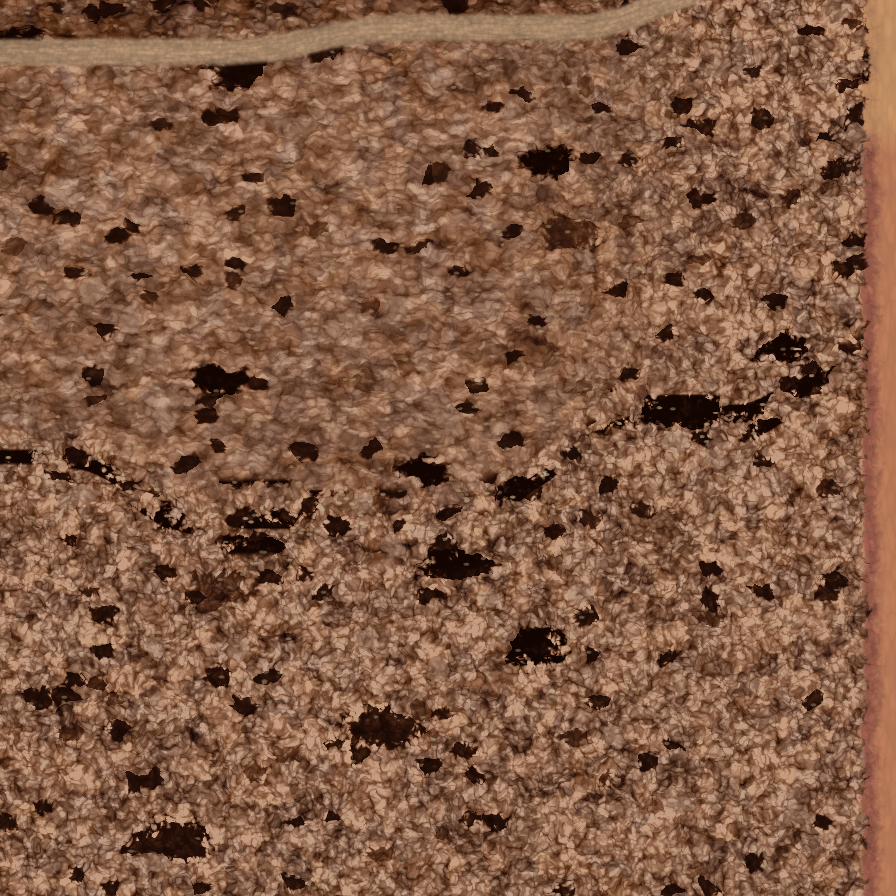
Reproduce this texture procedurally as a Shadertoy shader.

```glsl
const vec3 VOID_BLACK = vec3(0.07, 0.015, 0.005);
const vec3 UMBER      = vec3(0.29, 0.15, 0.08);
const vec3 BROWN      = vec3(0.42, 0.27, 0.18);
const vec3 CLAY       = vec3(0.52, 0.36, 0.27);
const vec3 SAND       = vec3(0.62, 0.46, 0.36);
const vec3 PALE       = vec3(0.76, 0.61, 0.51);
const vec3 ROOT       = vec3(0.67, 0.54, 0.42);
const vec3 STRIP_ROSE = vec3(0.56, 0.33, 0.27);
const vec3 STRIP_TAN  = vec3(0.71, 0.47, 0.34);
const vec3 STRIP_GOLD = vec3(0.77, 0.59, 0.40);
const vec3 GLINT      = vec3(0.74, 0.67, 0.52);

const float COARSE = 44.0, MEDIUM = 92.0, FINE = 185.0;  // crumbs per canvas
const vec2 BIG_VOIDS = vec2(13.0, 25.0), SMALL_VOIDS = vec2(36.0, 52.0);
const float CONTRAST = 1.15;
const float ROOT_HALF = 0.016;
const float STRIP_X = 0.966;

vec2 hash2(vec2 p) {
    vec3 q = fract(p.xyx * vec3(0.1031, 0.1030, 0.0973));
    q += dot(q, q.yzx + 33.33);
    return fract((q.xx + q.yz) * q.zy);
}

// Nearest distance, gap to the second nearest, random id of the cell
vec3 cells(vec2 p) {
    vec2 base = floor(p), f = p - base;
    vec3 best = vec3(8.0, 8.0, 0.0);
    for (int y = -1; y <= 1; y++)
    for (int x = -1; x <= 1; x++) {
        vec2 o = vec2(x, y);
        float d = length(o + hash2(base + o + 40.0) - f);
        if (d < best.x) best = vec3(d, best.x, hash2(base + o + 171.0).x);
        else best.y = min(best.y, d);
    }
    return vec3(best.x, best.y - best.x, best.z);
}

// Slow irregular drift from layered sines, about -1 to 1
float drift(vec2 p) {
    float sum = 0.0, amp = 0.5;
    for (int i = 0; i < 4; i++) {
        sum += amp * sin(p.x + 1.7 * sin(p.y * 0.8)) * cos(p.y + 1.3 * sin(p.x * 0.7));
        p = mat2(1.5, 1.1, -1.1, 1.5) * p + 2.3;
        amp *= 0.7;
    }
    return sum;
}

// Rounded crumbs, each with its own brightness
float crumbs(vec2 p) {
    vec3 c = cells(p);
    return (c.z - 0.5) * smoothstep(0.0, 0.2, c.y) + 0.42 - c.x;
}

float grain(vec2 p) {
    return 0.17 * crumbs(p * COARSE) + 0.22 * crumbs(p * MEDIUM + 7.0)
         + 0.23 * crumbs(p * FINE + 19.0);
}

// Ragged holes in the given share of cells
float voids(vec2 p, float share, float rough) {
    vec3 c = cells(p);
    float size = 0.35 + 0.25 * fract(c.z * 37.0);
    float hole = 1.0 - smoothstep(size - 0.1, size + 0.1, c.x + rough);
    return hole * (1.0 - smoothstep(share - 0.02, share + 0.02, c.z));
}

vec3 soilRamp(float t) {
    vec3 c = mix(VOID_BLACK, UMBER, clamp((t - 0.09) / 0.20, 0.0, 1.0));
    c = mix(c, BROWN, clamp((t - 0.29) / 0.13, 0.0, 1.0));
    c = mix(c, CLAY, clamp((t - 0.42) / 0.10, 0.0, 1.0));
    c = mix(c, SAND, clamp((t - 0.52) / 0.10, 0.0, 1.0));
    return mix(c, PALE, clamp((t - 0.62) / 0.14, 0.0, 1.0));
}

float seamHeight(float x) {
    return 0.49 - 0.065 * smoothstep(0.08, 0.22, x)
         + 0.105 * smoothstep(0.5, 0.72, x) + 0.06 * smoothstep(0.82, 0.95, x);
}

float rootHeight(float x) {
    return 0.942 + 0.027 * smoothstep(0.25, 0.45, x) + 0.055 * smoothstep(0.64, 0.84, x);
}

void mainImage(out vec4 fragColor, in vec2 fragCoord) {
    vec2 uv = fragCoord / iResolution.xy;
    vec2 p = uv + 0.006 * vec2(drift(uv * 55.0), drift(uv.yx * 62.0 + 5.0));

    // Crumbly soil, smeared sideways above the seam
    float above = uv.y - seamHeight(uv.x);
    float smear = smoothstep(0.0, 0.06, above) * (1.0 - smoothstep(0.5, 0.85, uv.x));
    float g = mix(grain(p), 0.85 * grain(p * vec2(0.5, 0.9) + 3.0), 0.8 * smear);
    float tone = 0.545 + CONTRAST * g + 0.05 * drift(uv * vec2(24.0, 38.0)) - 0.02 * smear;

    // Cavities, gathered along the seam
    float seam = exp(-pow(above / 0.027, 2.0));
    float rough = 0.9 * g + 0.12 * drift(uv * 90.0);
    float hollow = max(voids(p * BIG_VOIDS, 0.035 + 0.5 * seam, rough),
                       0.85 * voids(p * SMALL_VOIDS + 11.0, 0.1 + 0.15 * seam, rough));
    float topDark = smoothstep(0.0, 0.02, uv.y - rootHeight(uv.x));
    tone = mix(tone - 0.12 * topDark, 0.09 + 0.25 * max(g, 0.0), hollow);
    vec3 col = soilRamp(tone);

    // Warm and grey crumbs, scattered pale stones
    float hue = cells(p * COARSE).z - 0.5;
    col += vec3(0.035, 0.0, -0.035) * hue * (1.0 - hollow);
    vec3 stone = cells(p * vec2(24.0, 27.0) + 31.0);
    float stoneMask = smoothstep(0.95, 0.96, stone.z) * (1.0 - smoothstep(0.27, 0.36, stone.x));
    col = mix(col, soilRamp(0.61 + 0.5 * g) * vec3(0.96, 0.99, 1.03), 0.75 * stoneMask);

    // Tiny flat glints, denser near the seam
    vec3 fleck = cells(uv * vec2(105.0, 185.0) + 53.0);
    float glint = smoothstep(0.93, 0.95, fleck.z + 0.05 * seam) * (1.0 - smoothstep(0.2, 0.45, fleck.x));
    col = mix(col, GLINT, glint * (0.4 + 0.3 * seam));

    // Pale root with lengthwise fibres
    float across = uv.y - rootHeight(uv.x) + 0.0015 * drift(uv * 70.0);
    float fibre = crumbs(vec2(uv.x * 38.0, across * 260.0));
    vec3 root = ROOT * (1.0 + 0.12 * fibre + 0.12 * crumbs(uv * FINE) - 6.0 * abs(across));
    col = mix(col, root, 0.94 * (1.0 - smoothstep(ROOT_HALF - 0.005, ROOT_HALF + 0.002, abs(across))));

    // Smooth rosy strip with a grainy left edge
    float inside = uv.x - STRIP_X + 0.004 * drift(uv * vec2(30.0, 45.0)) + 0.02 * g;
    vec3 strip = mix(STRIP_ROSE, STRIP_TAN, smoothstep(0.004, 0.022, inside));
    strip = mix(strip, STRIP_GOLD, 0.7 * smoothstep(0.82, 0.87, uv.y));
    strip *= 1.0 + 0.07 * crumbs(uv * vec2(150.0, 45.0)) + 0.5 * g * (1.0 - smoothstep(0.0, 0.015, inside));
    col = mix(col, strip, smoothstep(-0.003, 0.003, inside));

    fragColor = vec4(clamp(col, 0.0, 1.0), 1.0);
}
```
